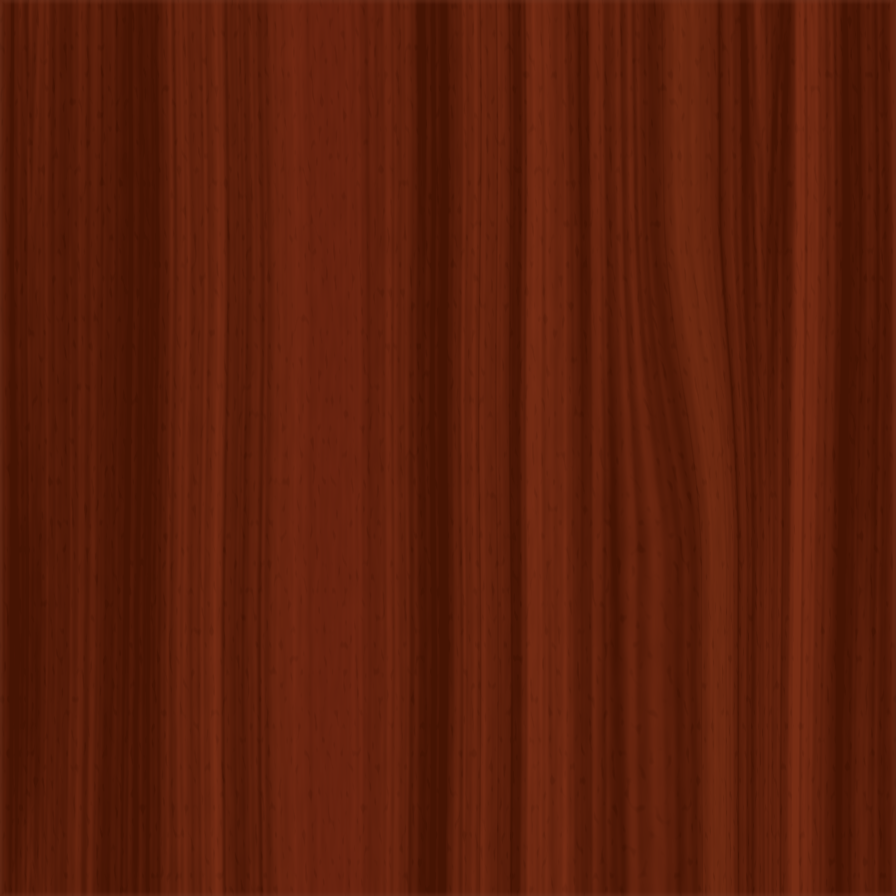
Reproduce this texture procedurally as a WebGL 2 fragment shader.

```glsl
#version 300 es
precision highp float;

uniform vec2 u_resolution;
out vec4 fragColor;

vec2 gradientAt(vec2 cell) {
    uvec2 q = uvec2(ivec2(cell) + 4096) * uvec2(1597334673u, 3812015801u);
    uint h = (q.x ^ q.y) * 1597334673u;
    h = (h ^ (h >> 15)) * 2246822519u;
    float angle = float((h ^ (h >> 13)) & 65535u) / 65536.0 * 6.28318;
    return vec2(cos(angle), sin(angle));
}

float gradientNoise(vec2 p) {
    vec2 cell = floor(p), f = p - cell;
    vec2 w = f * f * f * (f * (f * 6.0 - 15.0) + 10.0);
    vec2 e = vec2(1.0, 0.0);
    float low = mix(dot(gradientAt(cell), f),
                    dot(gradientAt(cell + e.xy), f - e.xy), w.x);
    float high = mix(dot(gradientAt(cell + e.yx), f - e.yx),
                     dot(gradientAt(cell + e.xx), f - e.xx), w.x);
    return mix(low, high, w.y);
}

float bump(float x, float centre, float width) {
    float d = (x - centre) / width;
    return exp(-d * d);
}

// Nested pointed rings that open away from the tip
float cathedral(vec2 p, vec2 tip, float spread, float tint) {
    float arch = abs(p.x - tip.x) - spread * (p.y - tip.y);
    float rings = gradientNoise(vec2(arch * 150.0, 8.5 + 0.2 * p.y));
    return smoothstep(0.006, -0.012, arch) * (tint + 0.35 * rings);
}

// Long streaks from wide bands to thin lines
float streaks(float grain, float y) {
    float sum = 0.0, frequency = 21.0, amplitude = 0.48;
    for (int i = 0; i < 4; i++) {
        float row = 3.5 + 5.0 * float(i) + 0.3 * (y - 0.5);
        sum += amplitude * gradientNoise(vec2(grain * frequency + 0.37, row));
        frequency *= 2.2;
        amplitude *= 0.85;
    }
    return sum;
}

void main() {
    vec2 p = gl_FragCoord.xy / u_resolution;

    // Grain coordinate, bent around the wavy vein
    float grain = p.x + 0.008 * gradientNoise(vec2(p.x * 4.0, p.y * 1.7 + 2.3));
    grain -= 0.045 * bump(p.x, 0.775, 0.065) * smoothstep(0.78, 0.35, p.y);

    // Broad light and dark bands
    float plank = bump(grain, 0.37, 0.06);
    float vein = bump(grain, 0.765, 0.03);
    float tone = 0.54 + 0.27 * plank + 0.3 * vein;
    tone += 0.16 * bump(grain, 0.53, 0.02) + 0.2 * bump(grain, 0.9, 0.015);
    tone -= 0.26 * bump(grain, 0.275, 0.025) + 0.3 * bump(grain, 0.48, 0.026);
    tone -= 0.28 * bump(grain, 0.728, 0.012) + 0.22 * bump(grain, 0.97, 0.035);

    // Streaks and thin dark growth lines, calmer on the wide bands
    float calm = 1.0 - 0.65 * max(plank, vein);
    tone += calm * streaks(grain, p.y);
    float line = abs(gradientNoise(vec2(grain * 48.0, 30.5 + 0.25 * (p.y - 0.5))));
    tone -= 0.2 * calm * smoothstep(0.13, 0.0, line);

    // Pointed figures at both sides
    tone -= 0.2 * bump(p.x, 0.03, 0.025) * bump(p.y, 0.27, 0.2);
    tone += cathedral(p, vec2(0.035, 0.42), 0.045, 0.2);
    tone += cathedral(vec2(p.x, -p.y), vec2(0.035, -0.13), 0.16, 0.2);
    tone += cathedral(p, vec2(0.855, 0.33), 0.055, -0.17);

    // Fine fibres and short slanted pores
    tone += 0.1 * gradientNoise(vec2(grain * 190.0, p.y * 24.0));
    float pore = gradientNoise(vec2(grain * 210.0 + p.y * 9.0, p.y * 66.0));
    tone -= 0.17 * smoothstep(0.2, 0.55, pore);

    vec3 colour = mix(vec3(0.27, 0.075, 0.01), vec3(0.47, 0.175, 0.08),
                      clamp(tone, 0.02, 1.0));
    colour.g *= 1.0 - 0.06 * plank + 0.04 * vein;

    // Faint pale rim
    vec2 inset = min(p, 1.0 - p);
    float rim = smoothstep(0.006, 0.0, min(inset.x, inset.y));
    fragColor = vec4(mix(colour, vec3(0.48, 0.24, 0.16), 0.3 * rim), 1.0);
}
```
